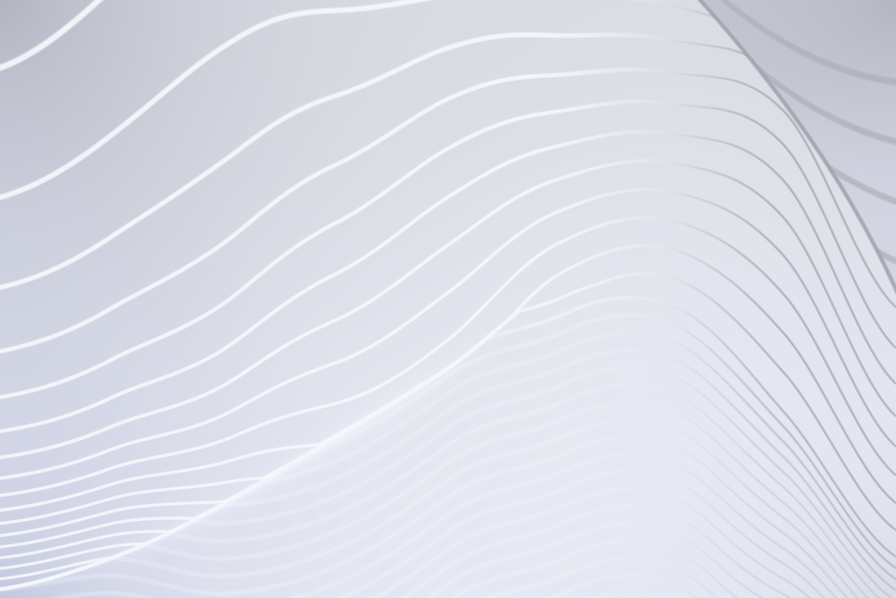
A Shadertoy shader for this background:

```glsl
// Pale flowing ribbons: a family of wave curves crowds along a fold, then fans out.
// Each curve has a height set by its index, with wave settings splined across x;
// white strokes turn into thin grey ones, and a shaded panel closes the top right.

// Wave settings at x: fold depth, index at the fold, line spacing, upper spread
vec4 waveSettings(float x) {
    const vec4 columns[9] = vec4[9](
        vec4(0.986, 16.0, 0.0166, 0.607),
        vec4(0.934, 15.0, 0.0176, 0.690),
        vec4(0.848, 11.0, 0.0273, 0.742),
        vec4(0.738, 8.8, 0.0605, 0.371),
        vec4(0.617, 8.6, 0.0780, 0.049),
        vec4(0.486, 9.5, 0.0510, 0.098),
        vec4(0.512, 11.0, 0.0470, 0.049),
        vec4(0.688, 11.0, 0.0664, -0.098),
        vec4(0.934, 11.0, 0.0430, 0.254));
    float s = clamp(x / 0.1875, 0.0, 7.999);
    int i = int(s);
    float t = s - float(i);
    vec4 a = columns[max(i - 1, 0)], b = columns[i];
    vec4 c = columns[i + 1], d = columns[min(i + 2, 8)];
    return b + 0.5 * t * (c - a + t * (2.0 * a - 5.0 * b + 4.0 * c - d
             + t * (3.0 * (b - c) + d - a)));
}

// Depth below the top edge of curve n
float waveDepth(float n, float x, vec4 w) {
    float crowded = 3.0 * smoothstep(0.94, 0.75, x);
    float lowerGap = mix(0.029, 0.018, smoothstep(1.2, 1.5, x));
    return w.x - w.z * max(w.y - n, 0.0) - w.w * exp(-0.4 * n)
         + lowerGap * max(n - w.y - crowded, 0.0);
}

float stroke(float dist, float halfWidth, float pixel) {
    return smoothstep(halfWidth + pixel, halfWidth * 0.4, dist);
}

// Soft paper tones with darker corners
vec3 paper(vec2 p) {
    vec3 color = mix(vec3(0.842, 0.852, 0.880), vec3(0.895, 0.905, 0.945),
                     smoothstep(0.05, 0.95, p.y));
    color -= vec3(0.045, 0.043, 0.025) * smoothstep(0.65, 0.0, p.x);
    color += 0.025 * exp(-4.0 * dot(p - vec2(1.1, 0.4), p - vec2(1.1, 0.4)));
    color -= 0.10 * exp(-5.0 * length(p));
    color -= vec3(0.09, 0.08, 0.05) * exp(-6.0 * length(p - vec2(0.0, 1.0)));
    return color - 0.05 * exp(-7.0 * length(p - vec2(1.5, 1.0)));
}

void mainImage(out vec4 fragColor, in vec2 fragCoord) {
    float pixel = 1.0 / iResolution.y;
    vec2 p = fragCoord * pixel;
    p.x *= 1.5 * iResolution.y / iResolution.x;
    p.y = 1.0 - p.y;   // depth from the top

    vec3 color = paper(p);
    const float stepX = 0.002;
    vec4 here = waveSettings(p.x), next = waveSettings(p.x + stepX);

    // Light gathered along the fold
    float foldGlow = exp(-55.0 * abs(p.y - here.x)) * smoothstep(0.9, 0.65, p.x);
    color += 0.035 * foldGlow * smoothstep(0.0, 0.25, p.x);

    // Wave strokes
    float white = smoothstep(1.18, 0.88, p.x);
    float grey = smoothstep(1.08, 1.32, p.x);
    for (int i = 0; i < 30; i++) {
        float n = float(i);
        float depth = waveDepth(n, p.x, here);
        float slope = (waveDepth(n, p.x + stepX, next) - depth) / stepX;
        float dist = abs(p.y - depth) / sqrt(1.0 + slope * slope);
        float lower = smoothstep(0.0, 3.0, n - here.y);
        float lightWidth = 0.0021 + 0.0038 * exp(-0.25 * n) + 0.002 * lower;
        float lightInk = stroke(dist, lightWidth, pixel) * white * mix(0.93, 0.28, lower);
        float darkInk = stroke(dist, 0.0016, pixel) * grey
                      * mix(0.65, 0.22, smoothstep(9.0, 17.0, n));
        color = mix(color, vec3(0.965, 0.970, 0.985), lightInk);
        color = mix(color, vec3(0.62, 0.62, 0.66), darkInk);
    }

    // Shaded panel behind the diagonal edge
    float edgeX = 1.172 + 0.9 * p.y - 0.46 * p.y * p.y;
    float side = (p.x - edgeX) / sqrt(1.0 + pow(0.9 - 0.92 * p.y, 2.0));
    vec3 panel = mix(vec3(0.765, 0.775, 0.820), vec3(0.83, 0.84, 0.89),
                     smoothstep(0.0, 0.4, p.y));
    panel -= 0.06 * exp(-7.0 * length(p - vec2(1.5, 0.0)));
    float back = 1.5 - p.x;
    for (int j = 0; j < 4; j++) {
        float n = float(j);
        float depth = 0.137 + 0.1 * n - (0.13 + 0.12 * n) * back - 1.2 * back * back;
        float band = stroke(abs(p.y - depth), 0.007, pixel);
        panel = mix(panel, vec3(0.68, 0.68, 0.73), 0.7 * band);
    }
    color = mix(color, panel, smoothstep(-pixel, pixel, side));
    color = mix(color, vec3(0.63, 0.63, 0.67), 0.85 * stroke(abs(side), 0.0035, pixel));

    fragColor = vec4(clamp(color, 0.0, 1.0), 1.0);
}
```
